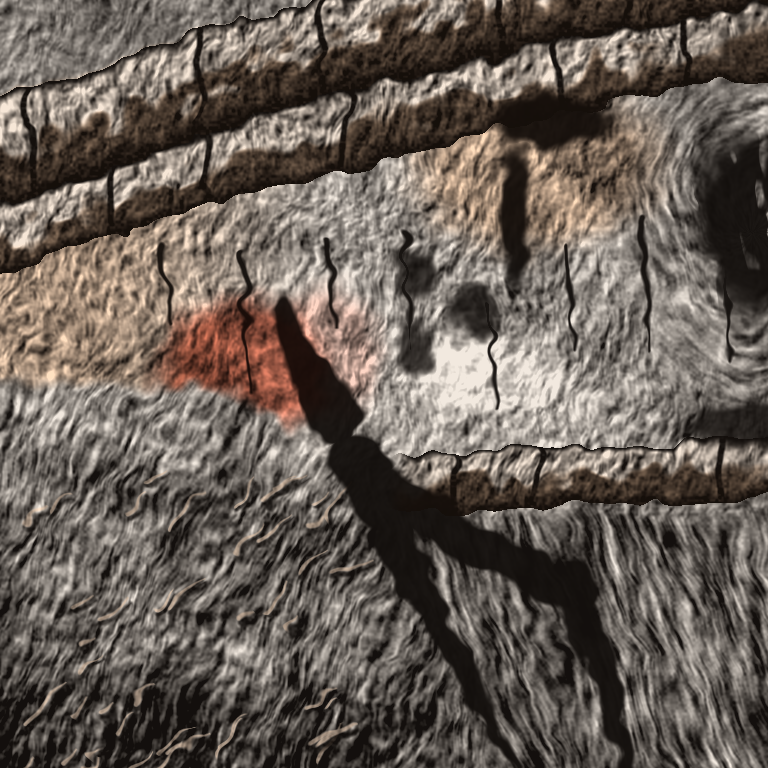
Reproduce this texture procedurally as a three.js fragment shader.

```glsl
// Weathered bark: tilted ledges, a pale cracked band, a black fissure and rough fibres.
varying vec2 vUv;

const vec3 SOOT = vec3(0.075, 0.06, 0.05);
const vec3 ASH = vec3(0.95, 0.915, 0.875);
const vec3 OCHRE_TINT = vec3(1.14, 0.94, 0.76);
const vec3 RED_TINT = vec3(1.22, 0.74, 0.62);

float hash(vec2 p) {
  return fract(sin(dot(p, vec2(127.1, 311.7))) * 43758.5453);
}

float noise(vec2 p) {
  vec2 i = floor(p), f = fract(p);
  f = f * f * (3.0 - 2.0 * f);
  return mix(mix(hash(i), hash(i + vec2(1, 0)), f.x),
             mix(hash(i + vec2(0, 1)), hash(i + vec2(1, 1)), f.x), f.y);
}

float fbm(vec2 p) {
  float sum = 0.0, gain = 0.5;
  for (int i = 0; i < 4; i++) {
    sum += gain * noise(p);
    p = p * 2.03 + 17.3;
    gain *= 0.5;
  }
  return sum / 0.9375;
}

vec2 rotate(vec2 p, float a) {
  return vec2(cos(a) * p.x + sin(a) * p.y, cos(a) * p.y - sin(a) * p.x);
}

float inside(float d, float soft) { return 1.0 - smoothstep(-soft, soft, d); }

float blob(vec2 p, vec2 centre, vec2 radius) {
  return inside(length((p - centre) / radius) - 1.0, 0.3);
}

// Distance to a tapered stroke
float stroke(vec2 p, vec2 a, vec2 b, float widthA, float widthB) {
  vec2 ab = b - a;
  float t = clamp(dot(p - a, ab) / dot(ab, ab), 0.0, 1.0);
  return length(p - a - ab * t) - mix(widthA, widthB, t);
}

// Side-lit relief of stretched grains
float relief(vec2 p, vec2 frequency) {
  vec2 q = p * frequency, toLight = vec2(-0.55, 0.45);
  float coarse = noise(q) - noise(q + toLight);
  float fine = noise(q * 2.1 + 9.0) - noise(q * 2.1 + 9.0 + toLight);
  return coarse + 0.6 * fine + 0.5 * (noise(q * 0.45) - 0.5);
}

// Ledge with a lit top and shaded foot: tone, warmth, coverage
vec3 ledge(float x, float s, float foot, float top, float grain) {
  float t = (s - foot) / (top - foot);
  float lit = smoothstep(0.38, 0.6, t + 0.5 * (noise(vec2(x, s) * 45.0) - 0.5));
  float tone = mix(0.17, 0.6, lit) + grain * mix(0.25, 0.75, lit);
  tone *= smoothstep(0.0, 0.22, t) * (1.0 - smoothstep(0.9, 1.0, t));
  float cell = floor(x / 0.2);
  float crackX = (cell + 0.25 + 0.5 * hash(vec2(cell, foot * 50.0))) * 0.2;
  float wander = 0.02 * (noise(vec2(s * 40.0, cell)) - 0.5);
  tone *= 1.0 - inside(abs(x - crackX + wander) - 0.004, 0.002);
  return vec3(tone, 0.75 - 0.6 * lit, step(0.0, t) * step(t, 1.0));
}

void main() {
  vec2 uv = vUv;
  vec2 warp = vec2(fbm(uv * 9.0), fbm(uv * 9.0 + 31.0)) - 0.5;
  vec2 jag = vec2(noise(uv * 48.0), noise(uv * 48.0 + 50.0)) - 0.5;
  vec2 p = uv + 0.045 * warp;
  vec2 rough = uv + 0.022 * warp + 0.016 * jag;
  float mottle = fbm(uv * 13.0) - 0.5;

  // Pale middle band, with grain curling round the knot
  vec2 knot = vec2(0.99, 0.71), k = p - knot;
  float nearKnot = inside(length(k * vec2(1.0, 0.7)) - 0.16, 0.06);
  float grain = relief(p, vec2(115.0, 75.0));
  vec2 ring = vec2(length(k * vec2(1.0, 0.7)), atan(k.y, -k.x) * 0.12);
  grain = mix(grain, relief(ring, vec2(120.0, 50.0)), nearKnot);
  float tone = 0.59 - 0.16 * smoothstep(0.6, 0.95, uv.x) + 0.6 * mottle + 0.58 * grain;
  float warm = 0.55 * (1.0 - smoothstep(0.1, 0.45, uv.x)) + 0.6 * blob(rough, vec2(0.7, 0.78), vec2(0.16, 0.1));
  tone += 0.28 * blob(rough, vec2(0.63, 0.51), vec2(0.1, 0.045));

  // Red heartwood patch
  float red = blob(rough, vec2(0.31, 0.52), vec2(0.1, 0.085));
  tone = mix(tone, 0.5 + 0.35 * grain + 0.9 * mottle, red);
  red += 0.3 * blob(rough, vec2(0.42, 0.54), vec2(0.07, 0.08));

  // Fibrous lower bark
  float rim = mix(0.5, 0.33, smoothstep(0.25, 0.58, uv.x));
  float low = inside(rough.y - rim, 0.012);
  float strandSide = smoothstep(-0.04, 0.04, uv.x + 0.5 * uv.y - 0.66);
  float lowGrain = mix(relief(rotate(p, -0.25), vec2(125.0, 50.0)),
                       relief(rotate(p, 0.42), vec2(125.0, 32.0)), strandSide);
  float lowTone = 0.36 + 0.16 * smoothstep(0.3, 0.45, uv.y) + 0.5 * mottle + 0.62 * lowGrain;
  lowTone -= 0.22 * blob(rough, vec2(0.2, 0.04), vec2(0.36, 0.08));
  tone = mix(tone, lowTone, low);
  warm *= 1.0 - low;

  // Lifted slivers with small shadows
  for (int i = 0; i < 44; i++) {
    float id = float(i);
    vec2 at = vec2(hash(vec2(id, 1.0)) * 0.5, pow(hash(vec2(id, 2.0)), 1.5) * 0.4);
    vec2 along = rotate(vec2(0.01 + 0.022 * hash(vec2(id, 3.0)), 0.0), -0.4 - 0.7 * hash(vec2(id, 4.0)));
    float shade = inside(stroke(rough + vec2(-0.003, 0.006), at - along, at + along, 0.004, 0.002), 0.003);
    float sliver = inside(stroke(rough, at - along, at + along, 0.003, 0.001), 0.0015);
    tone = mix(tone * (1.0 - 0.75 * shade), 0.66 + 0.3 * lowGrain, sliver * 0.85);
    warm = max(warm, sliver * 0.4);
  }

  // Tilted upper ledges, grey crust and the small lower ledge
  float s = rough.y - 0.36 * uv.x + 0.1 * uv.x * uv.x;
  float crust = smoothstep(0.865, 0.875, s);
  tone = mix(tone, 0.43 + 0.4 * mottle + 0.42 * grain, crust);
  warm *= 1.0 - crust;
  vec3 lower = ledge(uv.x, s, 0.64, 0.735, grain);
  vec3 upper = ledge(uv.x + 0.07, s, 0.735, 0.87, grain);
  vec3 shelf = ledge(uv.x + 0.15, rough.y - 0.05 * (uv.x - 0.6), 0.335, 0.41, grain);
  shelf.z *= smoothstep(0.5, 0.54, rough.x);
  vec2 surface = mix(vec2(tone, warm), lower.xy, lower.z);
  surface = mix(surface, upper.xy, upper.z);
  surface = mix(surface, shelf.xy, shelf.z);

  // Fine upright cracks in the band
  float cracks = 0.0;
  for (int i = 0; i < 8; i++) {
    float id = float(i);
    vec2 head = vec2(0.21 + 0.105 * id, 0.6 + 0.12 * hash(vec2(id, 8.0)));
    vec2 tail = head - vec2(-0.012, 0.09 + 0.16 * hash(vec2(id, 9.0)));
    cracks = max(cracks, inside(stroke(rough, head, tail, 0.004, 0.002), 0.002));
  }
  float dark = cracks * (1.0 - low);

  // Black fissure, its branch, hollows and the knot hole
  float fissure = stroke(rough, vec2(0.36, 0.6), vec2(0.43, 0.46), 0.012, 0.034);
  fissure = min(fissure, stroke(rough, vec2(0.46, 0.41), vec2(0.67, 0.0), 0.035, 0.006));
  fissure = min(fissure, stroke(rough, vec2(0.48, 0.37), vec2(0.74, 0.23), 0.03, 0.024));
  fissure = min(fissure, stroke(rough, vec2(0.74, 0.24), vec2(0.82, 0.0), 0.028, 0.009));
  dark = max(dark, inside(fissure, 0.004));
  dark = max(dark, blob(rough, vec2(0.72, 0.84), vec2(0.08, 0.035)));
  dark = max(dark, blob(rough, vec2(0.675, 0.72), vec2(0.018, 0.09)));
  for (int i = 0; i < 3; i++) {
    vec2 at = vec2(0.54 + 0.08 * mod(float(i), 2.0), 0.545 + 0.05 * float(i));
    dark = max(dark, 0.85 * blob(rough, at, vec2(0.026, 0.034)));
  }
  float hole = blob(rough, knot, vec2(0.085, 0.12));
  hole *= 1.0 - 0.7 * smoothstep(0.68, 0.8, noise(rotate(p, 0.2) * vec2(75.0, 22.0)));
  dark = max(dark, max(hole, 0.85 * blob(rough, vec2(0.97, 0.445), vec2(0.08, 0.028))));

  // Colour
  float value = surface.x + 0.16 * (noise(uv * 270.0) - 0.5);
  value = clamp(value * (1.0 - 0.96 * dark), 0.0, 1.0);
  vec3 colour = mix(SOOT, ASH, value);
  colour *= mix(vec3(1.0), OCHRE_TINT, clamp(surface.y, 0.0, 1.0));
  colour *= mix(vec3(1.0), RED_TINT, clamp(red * (1.0 - low), 0.0, 1.0));
  gl_FragColor = vec4(colour, 1.0);
}
```
